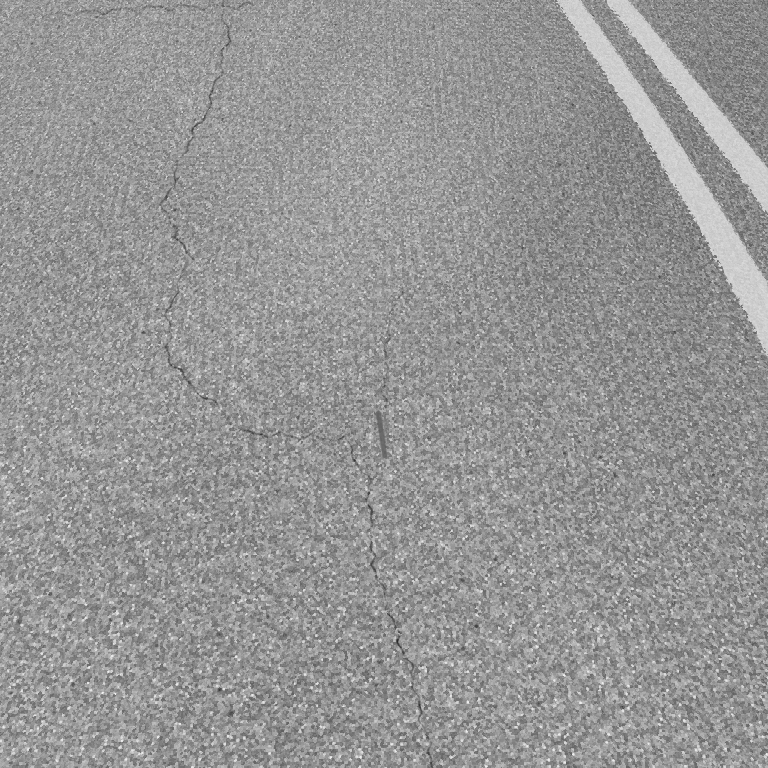
Give the GLSL for this texture, as a WebGL 1 fragment shader.

```glsl
precision highp float;
uniform vec2 u_resolution;

const float ASPHALT = 0.583;
const float PAINT = 0.815;
const float STONE_FREQ = 235.0;     // stones across the near edge
const float FORESHORTEN = 0.48;     // shrink of the stones toward the top
const float STONE_CONTRAST = 0.27;
const float GRIT_CONTRAST = 0.13;
const float CRACK_WIDTH = 0.0013;
const float CRACK_DEPTH = 0.25;

float hash(vec2 p) {
  return fract(sin(dot(p, vec2(127.1, 311.7))) * 43758.545);
}

vec2 hash2(vec2 p) {
  return vec2(hash(p), hash(p + 41.3));
}

// Cellular noise: x = distance to the nearest centre, y = value of its cell
vec2 cells(vec2 p) {
  vec2 id = floor(p);
  vec2 nearest = vec2(9.0, 0.0);
  for (int j = -1; j <= 1; j++) {
    for (int i = -1; i <= 1; i++) {
      vec2 c = id + vec2(float(i), float(j));
      float d = length(c + 0.15 + 0.7 * hash2(c) - p);
      if (d < nearest.x) nearest = vec2(d, hash(c + 7.7));
    }
  }
  return nearest;
}

float segment(vec2 p, vec2 a, vec2 b) {
  vec2 ab = b - a;
  return length(p - a - ab * clamp(dot(p - a, ab) / dot(ab, ab), 0.0, 1.0));
}

float waves(vec2 p) {
  return sin(p.x * 7.0 + 2.0 * sin(p.y * 5.0)) + 0.6 * sin(p.y * 13.0 - p.x * 9.0 + 1.3)
       + 0.4 * sin(p.x * 23.0 + p.y * 17.0);
}

float mainCrack(vec2 p) {
  float d = segment(p, vec2(0.288, 1.01), vec2(0.297, 0.948));
  d = min(d, segment(p, vec2(0.297, 0.948), vec2(0.275, 0.868)));
  d = min(d, segment(p, vec2(0.275, 0.868), vec2(0.241, 0.805)));
  d = min(d, segment(p, vec2(0.241, 0.805), vec2(0.212, 0.733)));
  d = min(d, segment(p, vec2(0.212, 0.733), vec2(0.248, 0.660)));
  d = min(d, segment(p, vec2(0.248, 0.660), vec2(0.219, 0.600)));
  d = min(d, segment(p, vec2(0.219, 0.600), vec2(0.221, 0.525)));
  d = min(d, segment(p, vec2(0.221, 0.525), vec2(0.318, 0.436)));
  d = min(d, segment(p, vec2(0.318, 0.436), vec2(0.448, 0.428)));
  d = min(d, segment(p, vec2(0.448, 0.428), vec2(0.480, 0.375)));
  d = min(d, segment(p, vec2(0.480, 0.375), vec2(0.484, 0.271)));
  d = min(d, segment(p, vec2(0.484, 0.271), vec2(0.534, 0.128)));
  return min(d, segment(p, vec2(0.534, 0.128), vec2(0.568, -0.01)));
}

float faintCrack(vec2 p) {
  float d = segment(p, vec2(0.524, 0.630), vec2(0.505, 0.580));
  d = min(d, segment(p, vec2(0.505, 0.580), vec2(0.500, 0.470)));
  d = min(d, segment(p, vec2(0.06, 0.980), vec2(0.20, 0.990)));
  return min(d, segment(p, vec2(0.20, 0.990), vec2(0.33, 0.993)));
}

// Curved edge leaving the top at x = start
float edgeX(float start, float slope, float bend, float drop) {
  return start + slope * drop - bend * drop * drop;
}

float stripe(float x, float left, float right, float soft) {
  return smoothstep(left - soft, left + soft, x) * (1.0 - smoothstep(right - soft, right + soft, x));
}

void main() {
  vec2 uv = gl_FragCoord.xy / u_resolution;
  float px = 1.0 / u_resolution.y;

  // Road-plane coordinates keep the stones round while they shrink
  float scale = 1.0 - FORESHORTEN * uv.y;
  vec2 road = vec2((uv.x - 0.5) / scale, -log(scale) / FORESHORTEN);
  vec2 stone = cells(road * STONE_FREQ);
  float grit = cells(road * STONE_FREQ * 1.7 + 31.0).y - 0.5;
  float grain = mix(1.0, 0.72, uv.y);

  // Broad shading
  float tone = ASPHALT + 0.009 * waves(uv * 1.3);
  tone -= 0.065 * smoothstep(0.5, 0.95, uv.x) * smoothstep(0.1, 0.8, uv.y);
  tone += 0.03 * exp(-dot((uv - vec2(0.5, 0.83)) * vec2(5.0, 3.0), (uv - vec2(0.5, 0.83)) * vec2(5.0, 3.0)));
  tone += 0.02 * (1.0 - smoothstep(0.0, 0.35, uv.x)) * uv.y;

  // Stones, grit, bright chips and dark pits
  tone += grain * (STONE_CONTRAST * (stone.y - 0.5) + GRIT_CONTRAST * grit);
  tone += grain * 0.16 * smoothstep(0.9, 1.0, stone.y) * (1.0 - smoothstep(0.2, 0.6, stone.x));
  vec2 pit = cells(road * 32.0);
  tone -= 0.16 * step(0.88, pit.y) * (1.0 - smoothstep(0.04, 0.13, pit.x));

  // Cracks with a ragged path and uneven depth
  vec2 ragged = uv + 0.0028 * vec2(sin(uv.y * 130.0) + 0.6 * sin(uv.y * 310.0 + 1.0),
                                   sin(uv.x * 150.0) + 0.5 * sin(uv.x * 290.0));
  float soft = max(px, 0.0012);
  float uneven = 0.75 + 0.25 * sin(uv.y * 83.0 + 2.0 * sin(uv.x * 61.0));
  float crack = 1.0 - smoothstep(CRACK_WIDTH - soft, CRACK_WIDTH + soft, mainCrack(ragged));
  float faint = 1.0 - smoothstep(0.0, CRACK_WIDTH + soft, faintCrack(ragged));
  tone -= CRACK_DEPTH * uneven * crack + 0.16 * uneven * faint;

  // Dark sliver and pale scuff
  float sliver = segment(uv, vec2(0.493, 0.462), vec2(0.501, 0.407));
  tone = mix(tone, 0.37, 0.85 * (1.0 - smoothstep(0.002, 0.002 + 2.0 * soft, sliver)));
  float scuff = length((uv - vec2(0.238, 0.87)) * vec2(1.0, 1.8));
  tone += 0.1 * (1.0 - smoothstep(0.004, 0.013, scuff));

  // Twin painted stripes with worn edges
  float drop = 1.0 - uv.y;
  float x = uv.x + 0.005 * (stone.y - 0.5);
  float paint = stripe(x, edgeX(0.723, 0.69, 0.20, drop), edgeX(0.755, 0.72, 0.16, drop), soft);
  paint = max(paint, stripe(x, edgeX(0.788, 0.79, 0.12, drop), edgeX(0.818, 0.85, 0.10, drop), soft));
  float paintTone = PAINT + 0.05 * (stone.y - 0.5) + 0.04 * grit;
  tone = mix(tone, paintTone, 0.96 * paint);

  gl_FragColor = vec4(vec3(clamp(tone, 0.0, 1.0)), 1.0);
}
```
